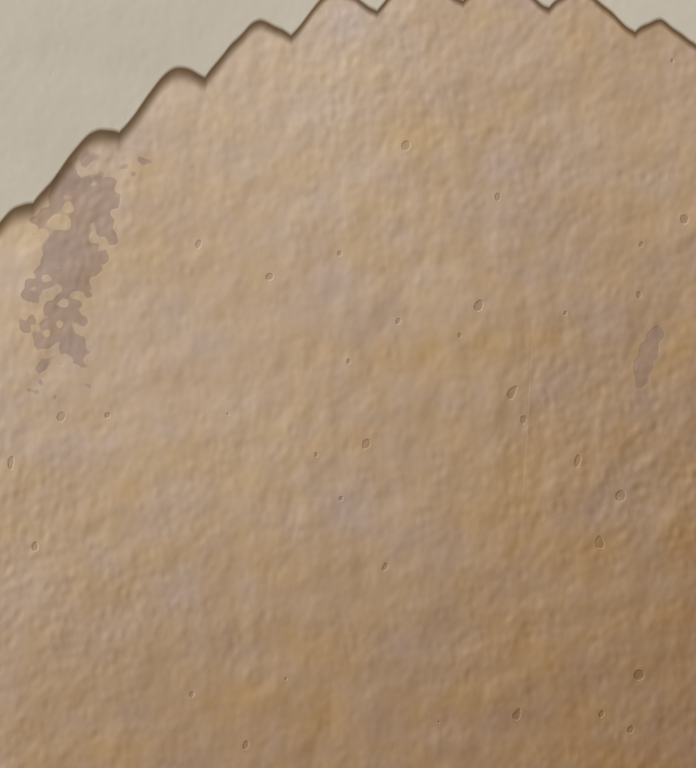
Give the GLSL for this texture, as a WebGL 1 fragment shader.

```glsl
precision highp float;
uniform vec2 u_resolution;

const vec3 PLASTER_LIGHT = vec3(0.745, 0.655, 0.56);
const vec3 PLASTER_DARK = vec3(0.585, 0.465, 0.345);
const vec3 PAINT = vec3(0.745, 0.71, 0.645);
const vec3 BARE = vec3(0.60, 0.51, 0.45);
const vec3 SHADOW = vec3(0.31, 0.23, 0.15);

float hash(vec2 p) {
  return fract(sin(dot(p, vec2(127.1, 311.7))) * 43758.545);
}

vec2 hash2(vec2 p) {
  return vec2(hash(p), hash(p + 37.3));
}

// Signed cellular noise: one soft bump or dent per cell
float bumps(vec2 p) {
  vec2 cell = floor(p);
  float sum = 0.0;
  for (int j = -1; j <= 1; j++) {
    for (int i = -1; i <= 1; i++) {
      vec2 g = cell + vec2(float(i), float(j));
      vec2 d = p - g - hash2(g);
      float w = max(1.0 - dot(d, d), 0.0);
      sum += (hash(g + 71.9) - 0.5) * w * w;
    }
  }
  return 2.0 * sum;
}

// Broad mottling from layered, warped sines
float mottle(vec2 p) {
  float sum = 0.0;
  float amp = 0.5;
  for (int i = 0; i < 4; i++) {
    p = mat2(0.8, 0.6, -0.6, 0.8) * p * 1.7 + 1.3;
    p += 0.6 * sin(p.yx);
    sum += amp * sin(p.x) * sin(p.y);
    amp *= 0.6;
  }
  return sum;
}

float blot(vec2 d, vec2 size, float ragged) {
  d.x -= 0.25 * d.y;
  return 1.0 - smoothstep(0.88, 1.06, length(d / size) + ragged);
}

// Scattered leaning blots, present in a share of the cells
float chips(vec2 p, float scale, float share, vec2 size, float ragged) {
  vec2 q = p * scale;
  vec2 cell = floor(q);
  float mask = 0.0;
  for (int j = -1; j <= 1; j++) {
    for (int i = -1; i <= 1; i++) {
      vec2 g = cell + vec2(float(i), float(j));
      float present = step(hash(g + 5.7), share);
      vec2 reach = size * mix(0.5, 1.2, hash(g + 19.4));
      mask = max(mask, present * blot(q - g - hash2(g), reach, ragged));
    }
  }
  return mask;
}

float bareMask(vec2 p) {
  float ragged = 0.7 * bumps(p * vec2(38.0, 26.0)) + 0.4 * bumps(p * 95.0);
  float large = blot(p - vec2(0.095, 0.66), vec2(0.046, 0.115), ragged);
  return max(large, chips(p, 4.2, 0.34, vec2(0.09, 0.2), ragged));
}

float pits(vec2 p) {
  return chips(p, 19.0, 0.13, vec2(0.08, 0.11), bumps(p * 90.0));
}

float surface(vec2 p) {
  float rough = 0.75 + 0.5 * mottle(p * 4.0 + 2.0);
  float h = 0.055 * rough * bumps(p * vec2(125.0, 100.0));
  h += 0.10 * bumps(p * vec2(46.0, 38.0));
  h += 0.12 * bumps(p * vec2(15.0, 22.0));
  return h - 0.07 * pits(p) - 0.03 * bareMask(p);
}

// Scalloped lower border of the paint layer
float paintEdge(float x) {
  float scallop = abs(sin(3.14159 * (x - 0.043) / 0.112));
  float wobble = 0.006 * sin(x * 61.0) + 0.003 * bumps(vec2(x * 60.0, 0.5));
  return 0.685 + 1.05 * x - 0.87 * x * x + 0.028 * scallop + wobble;
}

void main() {
  vec2 p = gl_FragCoord.xy / u_resolution.y;

  // Plaster falls off from the upper left to the lower right
  float shade = 0.57 + 0.66 * p.x - 0.84 * p.y + 0.13 * mottle(p * 3.0);
  shade += 0.05 * bumps(p * vec2(60.0, 6.0));
  vec3 color = mix(PLASTER_LIGHT, PLASTER_DARK, clamp(shade, -0.05, 1.1));
  float ochre = bumps(p * vec2(17.0, 24.0)) + 0.5 * bumps(p * 55.0);
  color += vec3(0.008, 0.0, -0.022) * ochre;

  // Bare patches, pits and a faint scratch
  vec3 bare = mix(BARE, color * vec3(0.88, 0.87, 0.92), 0.5);
  color = mix(color, bare, 0.85 * bareMask(p)) * (1.0 - 0.09 * pits(p));
  float scratch = 1.0 - smoothstep(0.0, 0.002, abs(p.x - 0.66 - 0.06 * p.y));
  color += 0.03 * scratch * smoothstep(0.3, 0.4, p.y) * (1.0 - smoothstep(0.5, 0.62, p.y));

  // Raking light over the relief
  vec2 toLight = 0.0014 * vec2(-0.75, 0.65);
  float relief = surface(p - toLight) - surface(p + toLight);
  color += clamp(relief, -0.11, 0.09);

  // Paint layer with a shadow under its lip
  float lip = 0.75 * (p.y - paintEdge(p.x));
  float depth = mix(0.021, 0.009, smoothstep(0.1, 0.5, p.x));
  float lipShadow = 1.0 - smoothstep(0.0, depth, -lip);
  color = mix(color, SHADOW, 0.8 * lipShadow);
  vec3 paint = PAINT + 0.02 * mottle(p * 5.0) + 0.25 * relief;
  paint = mix(paint, SHADOW, 0.4 * (1.0 - smoothstep(0.0, 0.004, lip)));
  color = mix(color, paint, smoothstep(-0.0013, 0.0013, lip));

  gl_FragColor = vec4(color, 1.0);
}
```
